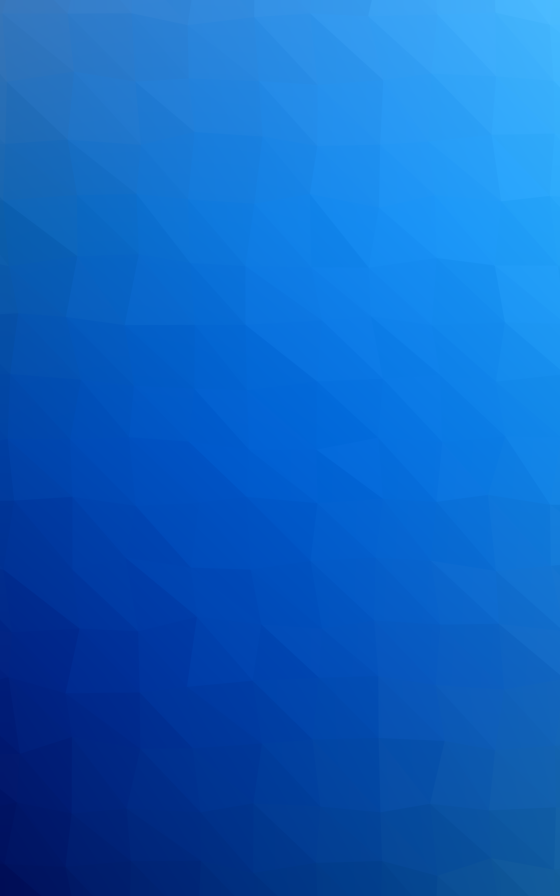
Reproduce this background procedurally as a Shadertoy shader.

```glsl
const vec2 GRID = vec2(9.23, 14.77);   // facet cells across and down the canvas
const vec2 OFFSET = vec2(0.19, 0.29);  // cell position of the first vertex
const float JITTER = 0.3;              // total vertex displacement range
const float INNER_SHADE = 0.4;         // amount of gradient inside each facet
const float TONE_RANGE = 0.018;        // brightness spread between facets

float hash(vec2 p) {
    return fract(sin(dot(p, vec2(127.1, 311.7))) * 43758.5453);
}

// Quadratic blend through the left, middle and right colours
vec3 blendRow(vec3 left, vec3 middle, vec3 right, float x) {
    float a = (1.0 - x) * (1.0 - 2.0 * x);
    float b = 4.0 * x * (1.0 - x);
    float c = x * (2.0 * x - 1.0);
    return left * a + middle * b + right * c;
}

// Add the next colour row, starting at height 'start'
vec3 addRow(vec3 above, vec3 below, float y, float start) {
    return mix(above, below, clamp((y - start) * 4.0, 0.0, 1.0));
}

// Smooth background colour, measured down from the top left
vec3 backdrop(vec2 pos) {
    vec2 q = clamp(pos, 0.0, 1.0);
    vec3 sky = blendRow(vec3(0.23, 0.47, 0.73), vec3(0.20, 0.57, 0.90), vec3(0.30, 0.74, 1.00), q.x);
    vec3 azure = blendRow(vec3(0.05, 0.37, 0.67), vec3(0.06, 0.50, 0.90), vec3(0.15, 0.65, 0.98), q.x);
    vec3 cobalt = blendRow(vec3(0.00, 0.25, 0.64), vec3(0.00, 0.38, 0.83), vec3(0.07, 0.53, 0.91), q.x);
    vec3 royal = blendRow(vec3(0.00, 0.12, 0.49), vec3(0.00, 0.27, 0.69), vec3(0.08, 0.41, 0.76), q.x);
    vec3 navy = blendRow(vec3(0.00, 0.05, 0.33), vec3(0.00, 0.20, 0.51), vec3(0.07, 0.36, 0.60), q.x);
    vec3 colour = addRow(sky, azure, q.y, 0.0);
    colour = addRow(colour, cobalt, q.y, 0.25);
    colour = addRow(colour, royal, q.y, 0.5);
    return addRow(colour, navy, q.y, 0.75);
}

vec2 vertex(vec2 cell, float jitter) {
    vec2 shift = vec2(hash(cell), hash(cell + 57.3)) - 0.5;
    return cell + shift * jitter;
}

// Signed distance to the line a-b
float edgeDistance(vec2 p, vec2 a, vec2 b) {
    vec2 e = normalize(b - a);
    vec2 r = p - a;
    return e.x * r.y - e.y * r.x;
}

// Facet colour in rgb, weighted by its antialiased coverage in alpha
vec4 facet(vec2 p, vec2 a, vec2 b, vec2 c, float softness) {
    float inside = min(edgeDistance(p, a, b),
                   min(edgeDistance(p, b, c), edgeDistance(p, c, a)));
    float coverage = smoothstep(-softness, softness, inside);
    vec2 centre = (a + b + c) / 3.0;
    vec2 samplePos = mix(centre, p, INNER_SHADE);
    float tone = (hash(floor(centre * 64.0)) - 0.5) * TONE_RANGE;
    vec3 colour = backdrop((samplePos + OFFSET) / GRID) + tone;
    return vec4(colour, 1.0) * coverage;
}

void mainImage(out vec4 fragColor, in vec2 fragCoord) {
    vec2 uv = fragCoord / iResolution.xy;
    vec2 p = vec2(uv.x, 1.0 - uv.y) * GRID - OFFSET;
    float softness = 0.8 * GRID.x / iResolution.x;

    // Two triangles per jittered cell, gathered from the neighbourhood
    vec4 total = vec4(0.0);
    for (int j = -1; j <= 1; j++) {
        for (int i = -1; i <= 1; i++) {
            vec2 cell = floor(p) + vec2(i, j);
            vec2 a = vertex(cell, JITTER);
            vec2 b = vertex(cell + vec2(1.0, 0.0), JITTER);
            vec2 c = vertex(cell + vec2(1.0, 1.0), JITTER);
            vec2 d = vertex(cell + vec2(0.0, 1.0), JITTER);
            total += facet(p, a, b, c, softness);
            total += facet(p, a, c, d, softness);
        }
    }
    vec3 colour = total.rgb / max(total.a, 0.001);
    fragColor = vec4(clamp(colour, 0.0, 1.0), 1.0);
}
```
